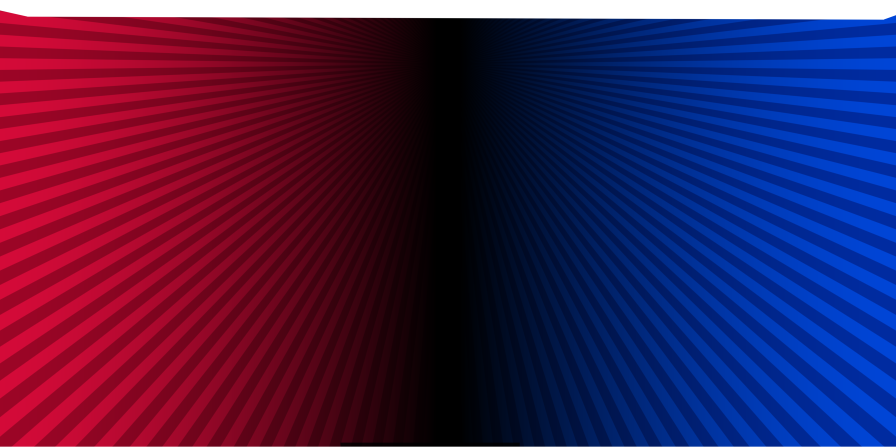
Write a Shadertoy shader that draws this background.

```glsl
const vec3 RED_LIGHT = vec3(0.83, 0.04, 0.22);
const vec3 RED_DARK = vec3(0.61, 0.02, 0.15);
const vec3 BLUE_LIGHT = vec3(0.00, 0.27, 0.84);
const vec3 BLUE_DARK = vec3(0.00, 0.17, 0.63);
const vec3 PAPER = vec3(1.0);

// Antialiased step: 1 where the signed distance is positive
float cover(float dist, float pixel) {
    return smoothstep(-0.7 * pixel, 0.7 * pixel, dist);
}

// Alternating wedges around a hub, softened to an even blend near it
float rays(vec2 p, vec2 hub, float count, float pixel) {
    vec2 d = p - hub;
    float angle = atan(d.y, d.x);
    return cover(cos(angle * count) * length(d) / count, pixel);
}

// Brightness rising from the central seam towards the sides
float seamFade(float side) {
    float t = clamp((side - 0.025) / 0.975, 0.0, 1.0);
    return 1.0 - pow(1.0 - t, 1.6);
}

// Lower boundary of the pale strip, with flared corners
float stripEdge(float x) {
    float level = mix(0.963, 0.956, x * 0.5);
    float leftFlare = 0.22 * max(0.062 - x, 0.0);
    float rightFlare = 0.36 * max(x - 1.972, 0.0);
    return level + leftFlare + rightFlare;
}

void mainImage(out vec4 fragColor, in vec2 fragCoord) {
    vec2 p = fragCoord / iResolution.xy * vec2(2.0, 1.0);
    float pixel = 1.0 / iResolution.y;

    // Two-coloured sunburst
    float stripe = rays(p, vec2(1.0, 0.857), 120.0, pixel);
    vec3 red = mix(RED_DARK, RED_LIGHT, stripe);
    vec3 blue = mix(BLUE_DARK, BLUE_LIGHT, stripe);
    vec3 color = mix(red, blue, cover(p.x - 1.0, pixel));
    color *= seamFade(abs(p.x - 1.0));

    // Dark sliver at the foot of the seam
    float sliver = cover(0.012 - p.y, pixel) * cover(0.2 - abs(p.x - 0.96), pixel);
    color *= 1.0 - 0.8 * sliver;

    // Pale strip above and hairline below
    color = mix(color, PAPER, cover(p.y - stripEdge(p.x), pixel));
    color = mix(color, PAPER, cover(0.003 - p.y, pixel));

    fragColor = vec4(color, 1.0);
}
```
